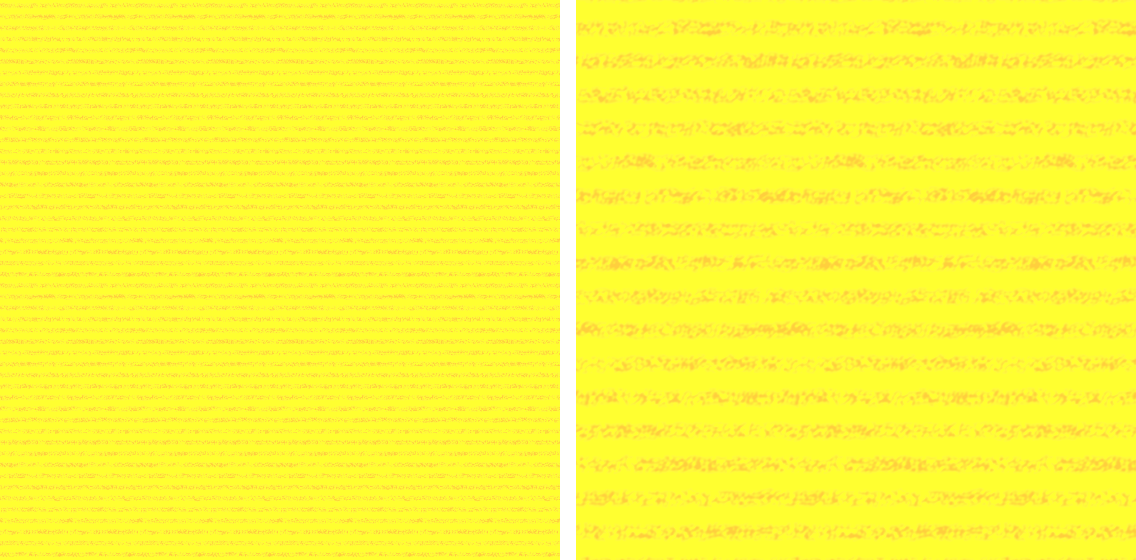
Left, the full canvas; right, a detail of the centre.
A three.js fragment shader for this pattern:

```glsl
varying vec2 vUv;

#define TILES vec2(8.0, 2.0)
#define ROWS 25.0
#define GRAIN vec2(48.0, 192.0)
#define HALF_WIDTH 0.29
#define WOBBLE 0.1
#define DENSITY 0.25
#define ROUGHNESS 0.9
#define CLUMPING 0.35
#define PAPER vec3(1.0, 1.0, 0.19)
#define HALO vec3(1.0, 0.985, 0.23)
#define INK vec3(1.0, 0.81, 0.24)

// Random unit gradient at a lattice point that wraps with the period
vec2 gradient(vec2 cell, vec2 period) {
  vec3 h = fract(mod(cell, period).xyx * vec3(0.1031, 0.1030, 0.0973));
  h += dot(h, h.yzx + 33.33);
  float angle = 6.2832 * fract((h.x + h.y) * h.z);
  return vec2(cos(angle), sin(angle));
}

// Periodic gradient noise, centred on zero
float noise(vec2 p, vec2 period) {
  vec2 i = floor(p);
  vec2 f = p - i;
  vec2 u = f * f * f * (f * (f * 6.0 - 15.0) + 10.0);
  vec2 e = vec2(1.0, 0.0);
  float low = mix(dot(gradient(i, period), f),
                  dot(gradient(i + e.xy, period), f - e.xy), u.x);
  float high = mix(dot(gradient(i + e.yx, period), f - e.yx),
                   dot(gradient(i + e.xx, period), f - e.xx), u.x);
  return mix(low, high, u.y);
}

// Fine specks, sheared so that they lean slightly to the right
float crayonGrain(vec2 tile) {
  vec2 fine = tile * GRAIN;
  fine.x -= 0.25 * fine.y;
  vec2 coarse = tile * GRAIN * 0.5;
  return noise(fine, GRAIN) + 0.5 * noise(coarse, GRAIN * 0.5);
}

// Coverage of the ragged horizontal strokes
float strokes(vec2 tile) {
  float y = tile.y * ROWS;
  float row = floor(y) + 0.5;
  float clump = noise(vec2(tile.x * 10.0, row), vec2(10.0, ROWS));
  float wobble = WOBBLE * noise(vec2(tile.x * 16.0, row + ROWS), vec2(16.0, ROWS * 2.0));
  float dist = abs(y - row - wobble);
  float band = 1.0 - smoothstep(0.1, HALF_WIDTH, dist);
  float pressure = DENSITY + CLUMPING * clump + ROUGHNESS * crayonGrain(tile);
  return band * clamp(pressure, 0.0, 1.0);
}

void main() {
  float ink = strokes(vUv * TILES);

  // Pale halo first, then the darker wax
  vec3 color = mix(PAPER, HALO, smoothstep(0.0, 0.08, ink));
  color = mix(color, INK, smoothstep(0.0, 0.8, ink));
  gl_FragColor = vec4(color, 1.0);
}
```
